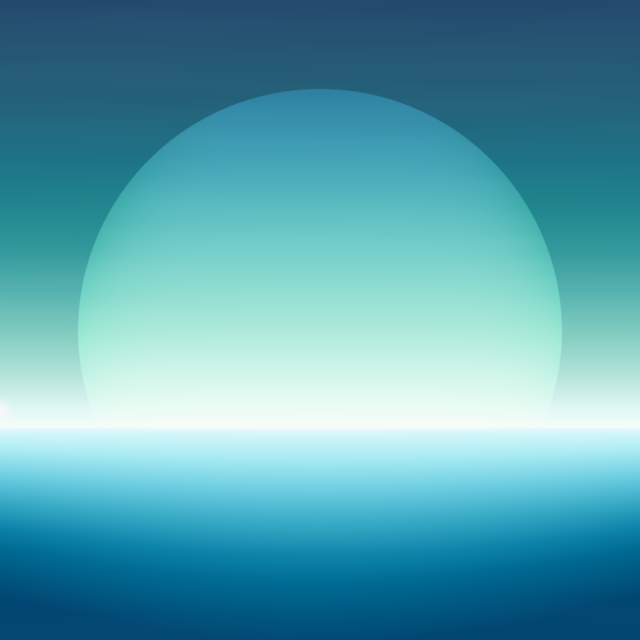
Write a WebGL 1 fragment shader that draws this background.

```glsl
precision highp float;
// A huge pale sun sinking behind a calm sea, under a teal sky.
// Sky, disc and water are vertical colour ramps; the disc has a soft green rim,
// the water darkens toward the sides, and a thin glow lies on the horizon.

uniform vec2 u_resolution;

const float HORIZON = 0.332;
const vec2 SUN_CENTER = vec2(0.0, 0.483);
const float SUN_RADIUS = 0.378;
const float RIM_WIDTH = 0.055;
const float RIM_STRENGTH = 0.62;
const float SIDE_SHADE = 1.2;
const float STREAK_STRENGTH = 0.012;
const vec3 GLOW_COLOR = vec3(1.0, 0.975, 0.98);
const vec2 EDGE_GLOW = vec2(0.0, 0.359);

// Blends linearly to the next colour of a ramp between two positions.
vec3 blendStop(vec3 color, vec3 next, float from, float to, float t) {
  return mix(color, next, clamp((t - from) / (to - from), 0.0, 1.0));
}

vec2 hashGradient(vec2 cell) {
  vec2 h = vec2(dot(cell, vec2(127.1, 311.7)), dot(cell, vec2(269.5, 183.3)));
  return 2.0 * fract(sin(h) * 43758.5) - 1.0;
}

float gradientNoise(vec2 p) {
  vec2 cell = floor(p);
  vec2 f = fract(p);
  vec2 w = f * f * f * (f * (f * 6.0 - 15.0) + 10.0);
  vec2 e = vec2(1.0, 0.0);
  float a = dot(hashGradient(cell), f);
  float b = dot(hashGradient(cell + e.xy), f - e.xy);
  float c = dot(hashGradient(cell + e.yx), f - e.yx);
  float d = dot(hashGradient(cell + e.xx), f - e.xx);
  return mix(mix(a, b, w.x), mix(c, d, w.x), w.y);
}

// Sky from the horizon up to the top edge.
vec3 skyColor(float y) {
  vec3 c = vec3(0.96, 0.995, 0.985);
  c = blendStop(c, vec3(0.88, 0.97, 0.95), HORIZON, 0.362, y);
  c = blendStop(c, vec3(0.70, 0.89, 0.85), 0.362, 0.414, y);
  c = blendStop(c, vec3(0.51, 0.80, 0.75), 0.414, 0.479, y);
  c = blendStop(c, vec3(0.34, 0.70, 0.69), 0.479, 0.544, y);
  c = blendStop(c, vec3(0.20, 0.60, 0.61), 0.544, 0.609, y);
  c = blendStop(c, vec3(0.12, 0.51, 0.55), 0.609, 0.688, y);
  c = blendStop(c, vec3(0.12, 0.45, 0.53), 0.688, 0.753, y);
  c = blendStop(c, vec3(0.14, 0.39, 0.48), 0.753, 0.831, y);
  c = blendStop(c, vec3(0.15, 0.34, 0.45), 0.831, 0.922, y);
  return blendStop(c, vec3(0.14, 0.29, 0.43), 0.922, 1.0, y);
}

// Sun disc from the horizon up to its crown.
vec3 sunColor(float y) {
  vec3 c = vec3(0.97, 0.99, 0.97);
  c = blendStop(c, vec3(0.92, 0.99, 0.955), HORIZON, 0.362, y);
  c = blendStop(c, vec3(0.83, 0.965, 0.92), 0.362, 0.414, y);
  c = blendStop(c, vec3(0.69, 0.92, 0.86), 0.414, 0.479, y);
  c = blendStop(c, vec3(0.57, 0.87, 0.82), 0.479, 0.544, y);
  c = blendStop(c, vec3(0.46, 0.81, 0.79), 0.544, 0.609, y);
  c = blendStop(c, vec3(0.37, 0.75, 0.76), 0.609, 0.667, y);
  c = blendStop(c, vec3(0.29, 0.67, 0.73), 0.667, 0.727, y);
  c = blendStop(c, vec3(0.23, 0.59, 0.69), 0.727, 0.792, y);
  return blendStop(c, vec3(0.18, 0.50, 0.63), 0.792, 0.861, y);
}

// Water from the horizon down, by depth below it.
vec3 waterColor(float depth) {
  vec3 c = vec3(0.87, 0.98, 0.99);
  c = blendStop(c, vec3(0.66, 0.92, 0.95), 0.0, 0.048, depth);
  c = blendStop(c, vec3(0.42, 0.80, 0.88), 0.048, 0.100, depth);
  c = blendStop(c, vec3(0.21, 0.66, 0.77), 0.100, 0.152, depth);
  c = blendStop(c, vec3(0.05, 0.51, 0.66), 0.152, 0.204, depth);
  c = blendStop(c, vec3(0.00, 0.42, 0.58), 0.204, 0.243, depth);
  c = blendStop(c, vec3(0.00, 0.35, 0.51), 0.243, 0.289, depth);
  return blendStop(c, vec3(0.01, 0.28, 0.45), 0.289, 0.340, depth);
}

void main() {
  vec2 p = gl_FragCoord.xy / u_resolution.y;
  float width = u_resolution.x / u_resolution.y;
  p.x -= 0.5 * width;
  float pixel = 1.0 / u_resolution.y;
  float height = p.y - HORIZON;

  // Sky and disc, with the disc's rim tinted by the sky and green at the sides.
  vec3 sky = skyColor(p.y);
  float sunDist = length(p - SUN_CENTER) - SUN_RADIUS;
  float rim = RIM_STRENGTH * exp(min(sunDist, 0.0) / RIM_WIDTH);
  float side = smoothstep(0.12, 0.36, abs(p.x));
  vec3 rimColor = sky + vec3(0.03, 0.10, 0.05) * smoothstep(0.0, 0.16, height);
  vec3 sun = mix(sunColor(p.y), rimColor, rim * side);
  float disc = 1.0 - smoothstep(-pixel, pixel, sunDist);
  vec3 air = mix(sky, sun, disc);

  // Water, deeper in tone toward the sides.
  vec3 water = waterColor(max(-height, 0.0) * (1.0 + SIDE_SHADE * p.x * p.x));
  vec3 color = mix(water, air, smoothstep(-pixel, pixel, height));

  // Faint horizontal streaks, then the horizon and edge glows.
  float streaks = gradientNoise(p * vec2(2.0, 38.0));
  color += STREAK_STRENGTH * streaks * smoothstep(0.05, 0.3, abs(height));
  float line = exp(-abs(height) / 0.004) * (0.45 + 0.5 * exp(-p.x * p.x / 0.03));
  vec2 edge = p - EDGE_GLOW + vec2(0.5 * width, 0.0);
  float spot = 0.8 * exp(-dot(edge, edge) / 0.00016);
  color = mix(color, GLOW_COLOR, max(line, spot));

  gl_FragColor = vec4(clamp(color, 0.0, 1.0), 1.0);
}
```
